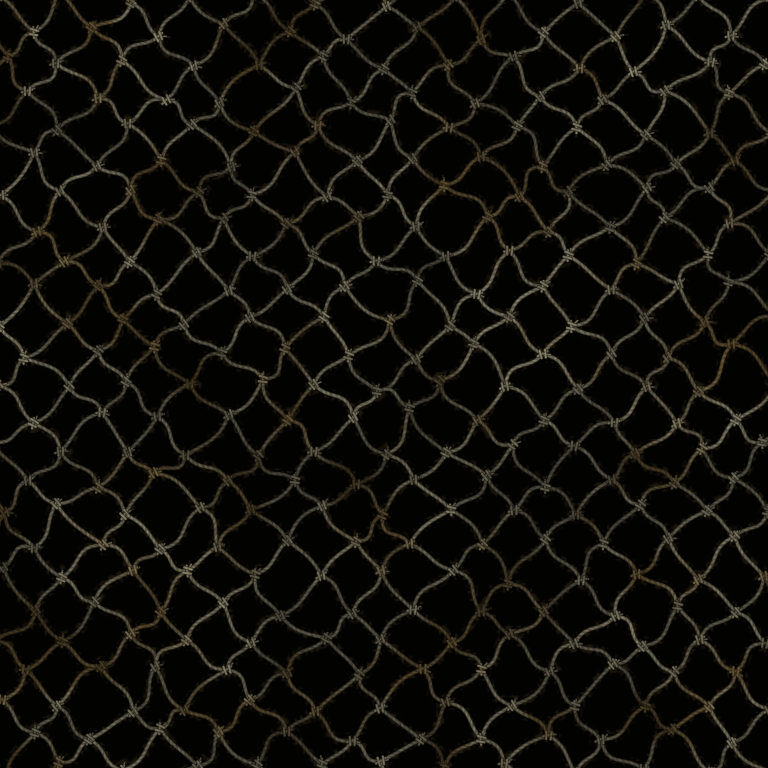
Reproduce this pattern procedurally as a three.js fragment shader.

```glsl
// Knotted twine net on black: a diamond lattice of jittered knots joined by
// sagging strands. Each strand is a bowed chord measured by distance, each knot
// a bundle of short capsules; noise adds wear, twist and frayed fibres.
varying vec2 vUv;

const float REPEATS = 12.0;        // diamonds across and down
const float JITTER = 0.13;         // knot displacement, in diamonds
const float BOW = 0.11;            // sideways sag of a strand
const float SWAY = 0.055;          // S-shaped bend of a strand
const float STRAND_RADIUS = 0.034;
const float LOOP_RADIUS = 0.025;
const float SOFTNESS = 0.016;      // edge smoothing, in diamonds
const float TWIST_RATE = 75.0;
const float FUZZ_REACH = 0.12;
const float PI = 3.14159265;
const vec3 BACKDROP = vec3(0.008, 0.008, 0.004);
const vec3 TWINE_EDGE = vec3(0.11, 0.095, 0.06);
const vec3 TWINE_LIGHT = vec3(0.43, 0.415, 0.345);
const vec3 TWINE_STAIN = vec3(0.33, 0.27, 0.16);
const vec3 FUZZ = vec3(0.12, 0.095, 0.05);

float hash(vec2 p) {
  vec3 q = fract(vec3(p.xyx) * 0.1031);
  q += dot(q, q.yzx + 33.33);
  return fract((q.x + q.y) * q.z);
}

float signedHash(vec2 p) { return 2.0 * hash(p) - 1.0; }

float noise(vec2 p) {
  vec2 i = floor(p), f = fract(p);
  f = f * f * (3.0 - 2.0 * f);
  return mix(mix(hash(i), hash(i + vec2(1.0, 0.0)), f.x),
             mix(hash(i + vec2(0.0, 1.0)), hash(i + 1.0), f.x), f.y);
}

// Lattice indices run along the two diagonals of the plane.
vec2 knotPosition(vec2 node) {
  vec2 jitter = vec2(signedHash(node + 51.7), signedHash(node + 87.3));
  return 0.5 * vec2(node.x + node.y, node.x - node.y) + JITTER * jitter;
}

// Returns distance to the bowed strand and the position along it.
vec2 strand(vec2 p, vec2 a, vec2 b, float bow, float sway) {
  vec2 chord = b - a;
  float span = length(chord);
  vec2 dir = chord / span, rel = p - a;
  float along = dot(rel, dir);
  float t = clamp(along / span, 0.0, 1.0);
  float bend = bow * sin(PI * t) + sway * sin(2.0 * PI * t);
  float slope = PI * (bow * cos(PI * t) + 2.0 * sway * cos(2.0 * PI * t)) / span;
  float across = (dot(rel, vec2(-dir.y, dir.x)) - bend) / sqrt(1.0 + slope * slope);
  return vec2(length(vec2(along - t * span, across)), along + across);
}

float capsule(vec2 p, vec2 a, vec2 b) {
  vec2 edge = b - a;
  return length(p - a - edge * clamp(dot(p - a, edge) / dot(edge, edge), 0.0, 1.0));
}

// Paints a rounded cord over the colour below it.
void layCord(inout vec3 color, float dist, float radius, vec3 tint, float light) {
  float body = clamp(1.0 - dist * dist / (radius * radius), 0.0, 1.0);
  float cover = 1.0 - smoothstep(radius - SOFTNESS, radius + SOFTNESS, dist);
  color = mix(color, mix(TWINE_EDGE, tint, body) * light, cover);
}

void main() {
  vec2 p = vUv * REPEATS;
  vec2 cell = floor(vec2(p.x + p.y, p.x - p.y));
  vec3 color = BACKDROP;
  float nearest = 1.0;

  // Wear: stained patches and a slow change in brightness.
  float stain = smoothstep(0.45, 0.9, noise(p * 1.3 + 40.0));
  vec3 tint = mix(TWINE_LIGHT, TWINE_STAIN, stain);
  float wear = 0.72 + 0.4 * noise(p * 0.9 + 9.0);
  float grain = 0.82 + 0.36 * noise(p * 32.0);

  // Two strands leave every knot.
  for (int i = -1; i <= 1; i++) {
    for (int j = -1; j <= 1; j++) {
      vec2 node = cell + vec2(float(i), float(j));
      for (int k = 0; k < 2; k++) {
        vec2 stepDir = k == 0 ? vec2(1.0, 0.0) : vec2(0.0, 1.0);
        vec2 seed = node + 19.3 * stepDir;
        vec2 s = strand(p, knotPosition(node), knotPosition(node + stepDir),
                        BOW * signedHash(seed + 13.1), SWAY * signedHash(seed + 71.9));
        float twist = 0.9 + 0.12 * sin(TWIST_RATE * s.y);
        float age = 0.78 + 0.3 * hash(seed + 33.7);
        layCord(color, s.x, STRAND_RADIUS, tint, twist * age * wear * grain);
        nearest = min(nearest, s.x);
      }
    }
  }

  // Knots: a cross wrap, two side-by-side loops and a loose tail.
  for (int i = -1; i <= 1; i++) {
    for (int j = -1; j <= 1; j++) {
      vec2 node = cell + vec2(float(i), float(j));
      float angle = 0.6 + 0.8 * signedHash(node + 5.9);
      float c = cos(angle), s = sin(angle);
      vec2 q = mat2(c, -s, s, c) * (p - knotPosition(node));
      float light = wear * grain * (0.85 + 0.3 * hash(node + 62.3));
      float tail = capsule(q, vec2(0.0), vec2(0.11, 0.07 * signedHash(node + 3.3)));
      float wrap = capsule(q, vec2(-0.085, -0.02), vec2(0.075, 0.03));
      float loops = capsule(vec2(abs(q.x) - 0.034, q.y), vec2(0.0, -0.06), vec2(0.008, 0.06));
      layCord(color, tail, LOOP_RADIUS * 0.8, tint, light * 0.8);
      layCord(color, wrap, LOOP_RADIUS, tint, light);
      layCord(color, loops, LOOP_RADIUS, tint, light);
      nearest = min(nearest, min(tail, min(wrap, loops)));
    }
  }

  // Frayed fibres close to the cords.
  float halo = 1.0 - smoothstep(STRAND_RADIUS, FUZZ_REACH, nearest);
  float fibres = smoothstep(0.45, 0.85, noise(p * 24.0 + 17.0));
  color = max(color, FUZZ * halo * fibres);

  gl_FragColor = vec4(color, 1.0);
}
```
